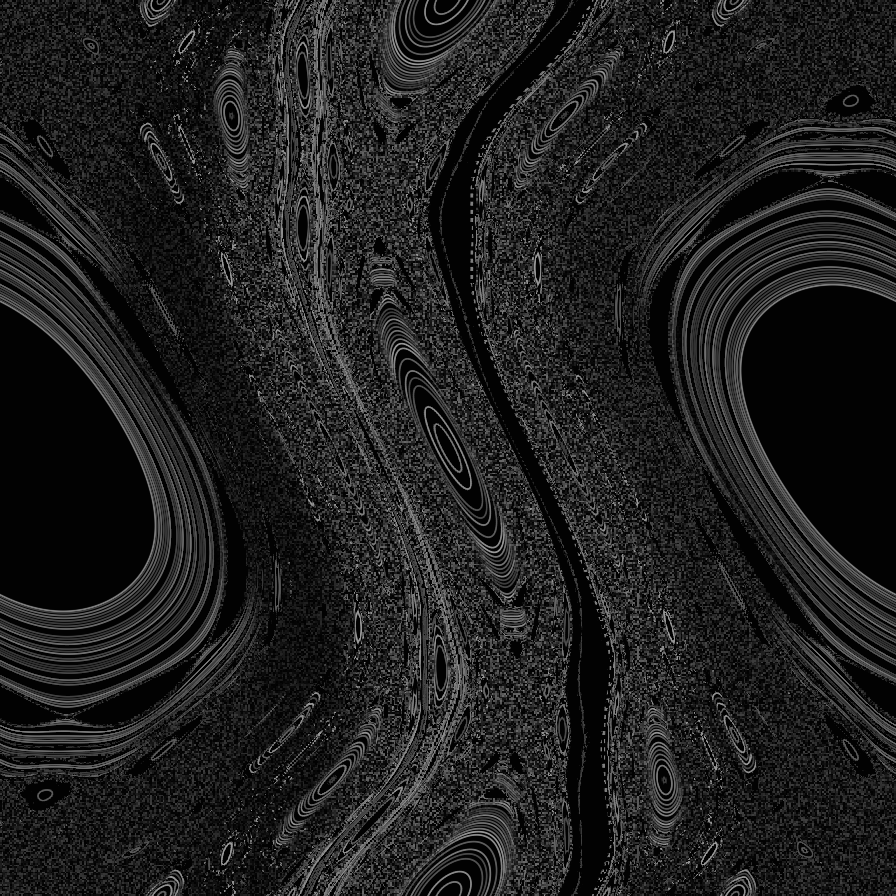
This background is drawn by a Shadertoy shader. Its source:

```glsl
// Phase portrait of the kicked rotor: momentum runs across, angle runs down.
// Each pixel is iterated through the map; weighted orbit averages label the
// curve it lies on, level lines trace the islands and speckle fills the chaos.

const float TAU = 6.2831853;
const float KICK = 0.9716;
const int STEPS = 200;
const float GRID = 512.0;         // finest detail per canvas height
const float HOLE_LEVEL = -0.69;   // edge of the empty main island

float hash(vec2 cell) {
    vec3 q = fract(cell.xyx * 0.1031);
    q += dot(q, q.yzx + 33.33);
    return fract((q.x + q.y) * q.z);
}

// Returns the smoothly weighted averages of cos(angle) and of momentum.
vec2 orbitAverages(float angle, float momentum) {
    vec2 total = vec2(0.0);
    float weightSum = 0.0;
    for (int i = 0; i < STEPS; i++) {
        float t = (float(i) + 0.5) / float(STEPS);
        float bump = 4.0 * t * (1.0 - t);
        float weight = bump * bump * bump;
        momentum += KICK * sin(angle);
        angle = mod(angle + momentum, TAU);
        total += weight * vec2(cos(angle), momentum);
        weightSum += weight;
    }
    return total / weightSum;
}

// Change of a value across one fine grid cell of the canvas.
float slopeOf(float value) {
    float perPixel = length(vec2(dFdx(value), dFdy(value)));
    return max(perPixel * iResolution.y / GRID, 1e-6);
}

// Soft line where offset is zero, about one grid cell wide.
float lineAt(float offset, float slope) {
    return 1.0 - smoothstep(0.15, 0.85, abs(offset) / slope);
}

// Level lines with a random strength for each level.
float levelLines(float phase, float slope, float kept) {
    float level = floor(phase) + 900.0;
    float pick = hash(vec2(level, 7.0));
    float strength = mix(0.22, 0.6, hash(vec2(level, 31.0)));
    return lineAt(fract(phase) - 0.5, slope) * strength * step(pick, kept);
}

// One inside a soft-edged interval, zero outside.
float window(float value, float centre, float inner, float outer) {
    return 1.0 - smoothstep(inner, outer, abs(value - centre));
}

void mainImage(out vec4 fragColor, in vec2 fragCoord) {
    vec2 uv = fragCoord / iResolution.xy;
    float momentum = TAU * uv.x;
    float angle = TAU * (1.0 - uv.y);
    float straightened = momentum + 0.5 * KICK * sin(angle);

    // Labels of the orbit through this point
    vec2 averages = orbitAverages(angle, momentum);
    float label = averages.x;
    float winding = averages.y;
    float inMain = step(0.995, cos(winding));
    float inPair = step(abs(winding - 0.5 * TAU), 0.004);

    // Nested curves, with a spacing for each family of islands
    float pairPhase = 217.0 * label * (1.0 + 4.0 * max(label, 0.0));
    float phase = mix(650.0 * label, pairPhase, inPair);
    phase = mix(phase, 100.0 * label, inMain);
    float slope = slopeOf(phase);
    float curves = levelLines(phase, slope, mix(0.85, 0.6, inMain));
    curves *= mix(1.0, 0.8, inMain);

    // Extra strands in the left stream
    float windingSlope = slopeOf(winding);
    float strands = levelLines(winding * 60.0, windingSlope * 60.0, 0.8);
    curves = max(curves, strands * window(winding, 2.5, 0.15, 0.2));

    // Chaotic speckle, brighter in the central band, dim to its left
    float band = window(straightened, 0.5 * TAU, 0.8, 1.5);
    float shade = window(straightened, 0.5 * TAU - 1.5, 0.1, 0.6);
    float grain = hash(floor(uv * GRID));
    float speckle = pow(grain, 1.6) * mix(0.25, 0.42, band);
    speckle *= 1.0 - 0.4 * shade;
    float limit = mix(0.6, 0.9, inMain);
    float chaos = smoothstep(limit, limit * 2.2, slope);
    float light = mix(curves, speckle, chaos);

    // Dark channel in the right stream, with a solid and a dotted thread
    float channel = window(winding, 3.75, 0.12, 0.14)
                  * window(straightened, 3.8, 0.35, 0.5);
    float dots = smoothstep(0.4, 0.6, abs(fract(uv.y * 110.0) - 0.5) * 2.0);
    float solid = 0.25 * lineAt(winding - 3.71, windingSlope);
    float dotted = 0.5 * dots * lineAt(winding - 3.865, windingSlope);
    float calm = 1.0 - smoothstep(0.02, 0.06, windingSlope);
    light = mix(light, (solid + dotted) * calm, channel);

    // Empty heart of the main island with a thin rim
    float rimOffset = label - HOLE_LEVEL;
    float rimSlope = slopeOf(label);
    float hole = inMain * (1.0 - smoothstep(-rimSlope, 0.0, rimOffset));
    light *= 1.0 - hole;
    light = max(light, 0.5 * inMain * lineAt(rimOffset, rimSlope));

    // Faint floor of the page
    fragColor = vec4(vec3(clamp(light, 0.008, 1.0)), 1.0);
}
```
